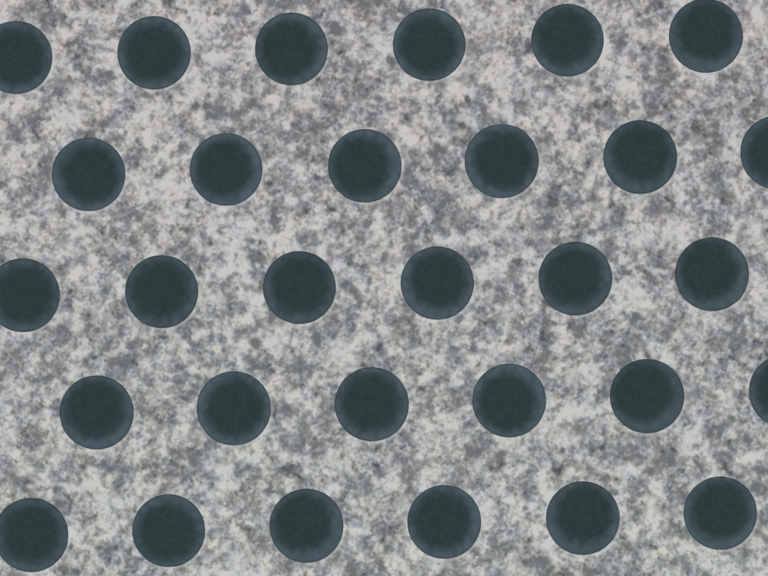
A Shadertoy shader for this pattern:

```glsl
#define PITCH 0.2394          // disc spacing, in canvas heights
#define TILT 0.031            // lattice rotation, radians
#define ANCHOR vec2(0.7587, 0.5087)
#define RADIUS 0.2655         // disc radius, in pitches
#define ROW_STEP 0.8660254    // row spacing, in pitches
#define GRAIN 38.0            // coarsest stone grains per canvas height
#define STONE_DARK vec3(0.425, 0.435, 0.450)
#define STONE_LIGHT vec3(0.785, 0.782, 0.768)
#define DISC_CORE vec3(0.184, 0.236, 0.243)
#define DISC_RIM vec3(0.285, 0.345, 0.375)

mat2 rotation(float angle) {
    float c = cos(angle), s = sin(angle);
    return mat2(c, s, -s, c);
}

float hash(vec2 p) {
    vec3 q = fract(p.xyx * 0.1031);
    q += dot(q, q.yzx + 33.33);
    return fract((q.x + q.y) * q.z);
}

vec2 hash2(vec2 p) {
    return vec2(hash(p + 17.3), hash(p + 61.7));
}

float valueNoise(vec2 p) {
    vec2 cell = floor(p), f = fract(p);
    f = f * f * (3.0 - 2.0 * f);
    float bottom = mix(hash(cell), hash(cell + vec2(1, 0)), f.x);
    float top = mix(hash(cell + vec2(0, 1)), hash(cell + vec2(1, 1)), f.x);
    return mix(bottom, top, f.y);
}

// Grain noise: octaves turned against each other to hide the noise grid
float grainNoise(vec2 p) {
    float sum = 0.0, weight = 0.30, total = 0.0;
    for (int i = 0; i < 4; i++) {
        sum += weight * valueNoise(p);
        total += weight;
        weight *= 0.88;
        p = rotation(0.9) * p * 1.83 + 19.7;
    }
    return sum / total;
}

// Speckled granite: pale feldspar, grey quartz, dark flecks
vec3 granite(vec2 uv) {
    float grain = grainNoise(uv * GRAIN + 50.0);
    float cloud = valueNoise(uv * 9.0 + 7.0) - 0.5;
    vec3 color = mix(STONE_DARK, STONE_LIGHT, smoothstep(0.2, 0.75, grain + 0.05 * cloud));
    float fleck = smoothstep(0.76, 0.95, valueNoise(rotation(0.5) * uv * 85.0 + 90.0));
    color -= 0.10 * fleck;
    float warmth = valueNoise(rotation(1.1) * uv * 60.0 + 130.0) - 0.5;
    color += warmth * vec3(0.030, 0.006, -0.030);
    return color + (0.5 - uv.y) * vec3(0.004, 0.018, 0.012);
}

// Dark stud: soft off-centre core, bluish mottled rim, thin shaded edge
vec3 discColor(vec2 local, float radius, vec2 id, vec2 uv) {
    vec2 coreShift = (hash2(id) - 0.5) * 0.05 + vec2(-0.008, 0.012);
    float reach = length(local - coreShift) / radius;
    float mottle = valueNoise(uv * 95.0) - 0.5;
    float rim = smoothstep(0.60, 1.0, reach + 0.08 * mottle);
    vec3 color = mix(DISC_CORE, DISC_RIM, rim * mix(0.8, 1.1, hash(id + 5.0)));
    color += 0.035 * mottle * rim + 0.025 * (valueNoise(uv * 210.0) - 0.5);
    return color * (1.0 - 0.22 * smoothstep(0.94, 1.0, length(local) / radius));
}

void mainImage(out vec4 fragColor, in vec2 fragCoord) {
    vec2 uv = fragCoord / iResolution.y;
    float pixel = 1.0 / (iResolution.y * PITCH);

    // Tilted triangular lattice: odd rows shift by half a pitch
    vec2 p = rotation(-TILT) * (uv - ANCHOR) / PITCH;
    float row = floor(p.y / ROW_STEP + 0.5);
    float shift = 0.5 * mod(row, 2.0);
    float column = floor(p.x - shift + 0.5);
    vec2 id = vec2(column, row);
    vec2 local = p - vec2(column + shift, row * ROW_STEP);

    // Small placement and size differences between discs
    local -= (hash2(id + 31.0) - 0.5) * 0.010;
    float radius = RADIUS * (1.0 + 0.025 * (hash(id + 3.0) - 0.5));
    float dist = length(local) - radius;

    // Stone with a faint lit lip at the lower right of each hole
    vec3 color = granite(uv);
    float lipSide = smoothstep(0.0, 1.0, dot(normalize(local + 1e-5), vec2(0.7, -0.7)));
    float lip = lipSide * (1.0 - smoothstep(0.0, 0.022, abs(dist - 0.010)));
    color = mix(color, STONE_LIGHT, 0.45 * lip);

    float cover = 1.0 - smoothstep(-pixel, pixel, dist);
    color = mix(color, discColor(local, radius, id, uv), cover);
    fragColor = vec4(color, 1.0);
}
```
